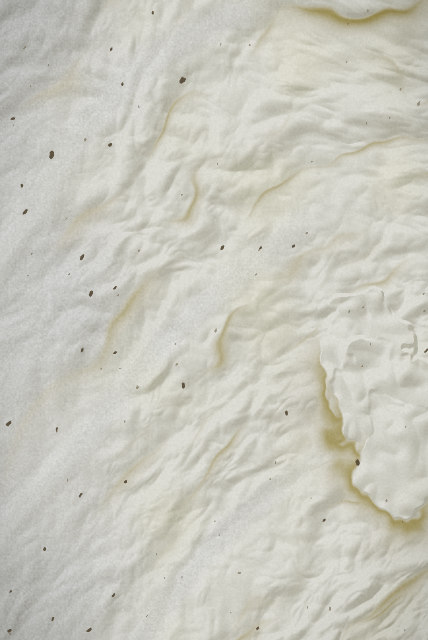
Write a WebGL 2 fragment shader that draws this texture.

```glsl
#version 300 es
precision highp float;
uniform vec2 u_resolution;
out vec4 fragColor;

float hash(vec2 p) {
  vec3 q = fract(p.xyx * vec3(0.1031, 0.1030, 0.0973));
  q += dot(q, q.yzx + 33.33);
  return fract((q.x + q.y) * q.z);
}

float corner(vec2 i, vec2 f) {
  return dot(vec2(hash(i), hash(i + 57.3)) * 2.0 - 1.0, f);
}

// Gradient noise centred on 0.5
float noise(vec2 p) {
  vec2 i = floor(p), f = fract(p), u = f * f * f * (f * (f * 6.0 - 15.0) + 10.0);
  vec2 x = vec2(1, 0), y = vec2(0, 1);
  float low = mix(corner(i, f), corner(i + x, f - x), u.x);
  float high = mix(corner(i + y, f - y), corner(i + 1.0, f - 1.0), u.x);
  return 0.5 + 0.75 * mix(low, high, u.y);
}

// Rounded puckers with pinched valleys
float puckers(vec2 p) {
  p += 0.7 * vec2(noise(p * 0.8 + 5.2), noise(p * 0.8 + 31.7));
  float a = 2.0 * noise(p) - 1.0;
  float b = 2.0 * noise(mat2(1.6, 1.2, -1.2, 1.6) * p + 7.3) - 1.0;
  return sqrt(a * a + 0.006) + 0.45 * sqrt(b * b + 0.006);
}

// Overlapping layers: x = height, y = shadow under each overhanging edge
vec2 folds(float across, float along, float seed) {
  float layer = floor(across), f = fract(across), edge = floor(across + 0.5);
  float swell = mix(0.2, 1.0, noise(vec2(along * 4.0, layer * 7.3 + seed)));
  float deep = smoothstep(0.38, 0.78, noise(vec2(along * 5.0 + seed, edge * 9.37 + seed)));
  float shade = max(exp(-(1.0 - f) * 7.0) - 0.03, 1.0 - smoothstep(0.0, 0.1, f));
  return vec2(swell * smoothstep(0.0, 0.3, f) * (1.0 - f), shade * deep);
}

// x = height, y = crease shadow, z = smooth rib
vec3 leaf(vec2 p) {
  float wrinkled = smoothstep(0.0, 0.36, p.x + 0.2 * (p.y - 0.4));
  float along = 0.7 * (p.x + p.y);
  float across = 0.6 * p.y - 0.85 * p.x + 0.65 * p.x * p.x * p.y;
  float stem = across * 3.6 + 0.2 * noise(p * 3.0) + 0.1;
  float rib = smoothstep(0.12, 0.02, abs(fract(stem) - 0.5)) * smoothstep(0.6, 0.35, p.x);

  across += 0.09 * (noise(p * 3.5 + 2.0) - 0.5);
  vec2 flow = vec2(along, across);
  across += mix(0.25, 1.0, wrinkled) * (0.085 * (noise(p * 8.0) - 0.5) + 0.022 * (noise(p * 22.0) - 0.5));
  vec2 broad = folds(across * 6.5, along, 3.0);
  vec2 fine = folds(across * 12.0 + 0.9 * noise(p * 6.0), along * 1.6, 17.0);
  float height = (0.026 * broad.x + 0.008 * fine.x) * mix(0.3, 1.0, wrinkled);
  float shadow = max(broad.y, 0.7 * fine.y * wrinkled) * mix(0.3, 1.0, wrinkled);

  float crumple = 0.021 * puckers(flow * vec2(10.0, 13.0));
  crumple += 0.006 * puckers(flow * vec2(24.0, 30.0) + 9.0);
  height += crumple * mix(0.3, 1.0, wrinkled) * (1.0 - 0.8 * rib) + 0.006 * rib;
  shadow *= 1.0 - 0.75 * rib;

  // Torn flaps lying over the right side
  for (int i = 0; i < 3; i++) {
    float k = float(i);
    vec2 q = p - vec2(0.58 + 0.027 * k, 0.43 - 0.07 * k);
    float d = length(q * vec2(1.0, 0.8)) - 0.075;
    d += 0.09 * (noise(p * 14.0 + k * 5.0) - 0.5) + 0.02 * (noise(p * 50.0) - 0.5);
    float inside = 1.0 - smoothstep(-0.004, 0.004, d);
    float under = exp(-max(d, 0.0) * 32.0) * smoothstep(-0.02, 0.08, dot(q, vec2(-0.6, -0.8)));
    shadow = mix(max(shadow, under), 0.1 * shadow, inside);
    height = mix(height, 0.02 + 0.024 * puckers(p * 13.0 + k * 3.0), inside);
  }
  return vec3(height, shadow, rib);
}

// Scattered elongated specks, one candidate per cell
float specks(vec2 p, float cells, float share) {
  vec2 g = p * cells, id = floor(g);
  vec2 q = g - id - 0.25 - 0.5 * vec2(hash(id + 3.1), hash(id + 8.7));
  float turn = 0.4 + 1.3 * hash(id + 5.5);
  q = mat2(cos(turn), -sin(turn), sin(turn), cos(turn)) * q;
  float size = mix(0.045, 0.1, pow(hash(id + 1.9), 3.0));
  float d = length(q * vec2(0.8, 1.4)) + 0.07 * (noise(g * 11.0) - 0.5);
  return step(hash(id + 12.4), share) * (1.0 - smoothstep(size - 0.02, size + 0.02, d));
}

void main() {
  vec2 p = gl_FragCoord.xy / u_resolution.y;
  vec3 surface = leaf(p);
  float e = 0.0016;
  vec2 slope = vec2(leaf(p + vec2(e, 0)).x, leaf(p + vec2(0, e)).x) - surface.x;
  float light = clamp(dot(slope / e, vec2(0.6, -0.8)) * 0.15, -0.12, 0.045);

  // Cool thick base at the left, warm thin blade at the right
  float blade = smoothstep(0.0, 0.3, p.x + 0.25 * (noise(p * 5.0) - 0.5));
  vec3 color = mix(vec3(0.765, 0.765, 0.75), vec3(0.818, 0.815, 0.778), blade);
  color = mix(color, vec3(0.80, 0.80, 0.785), 0.7 * surface.z);
  color.b -= 0.025 * blade * smoothstep(0.5, 0.8, noise(p * 6.0 + 4.0));
  color += light * vec3(0.95, 0.97, 1.12);

  // Yellow depths of the creases
  color = mix(color, vec3(0.75, 0.73, 0.645), 0.9 * smoothstep(0.05, 0.6, surface.y));
  color = mix(color, vec3(0.62, 0.565, 0.33), 0.9 * smoothstep(0.4, 1.0, surface.y));

  // Fine grain and darker corners
  float grain = noise(p * 310.0) + 0.6 * noise(p * 160.0 + 9.0) - 0.8;
  color += grain * mix(0.085, 0.045, blade * (1.0 - surface.z));
  vec2 off = p / vec2(u_resolution.x / u_resolution.y, 1.0) - 0.5;
  color -= 0.12 * smoothstep(0.18, 0.55, dot(off, off));

  // Brown specks, denser at the left
  float dark = specks(p, 19.0, mix(0.32, 0.07, blade));
  color = mix(color, vec3(0.30, 0.25, 0.17), 0.85 * dark);
  color = mix(color, vec3(0.45, 0.41, 0.31), 0.6 * specks(p + 4.0, 34.0, 0.07));
  fragColor = vec4(color, 1.0);
}
```
